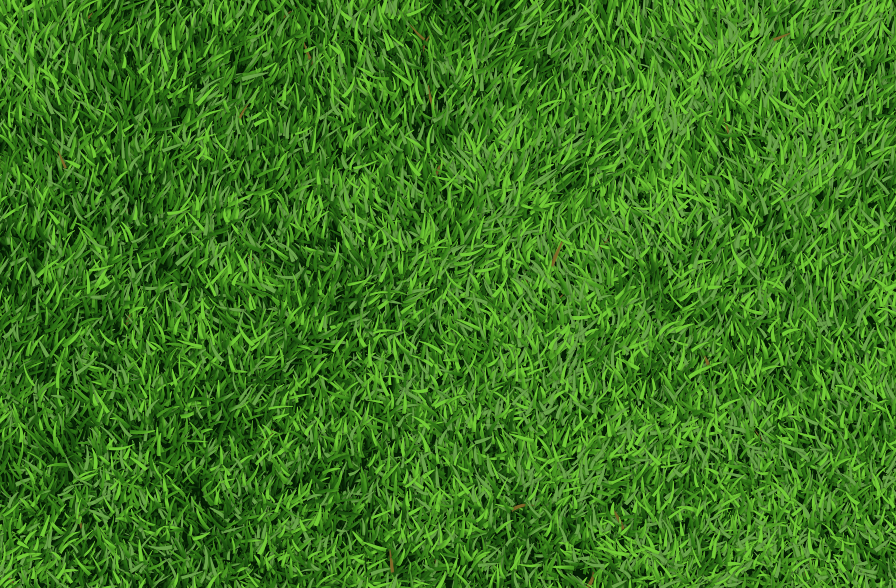
Reproduce this texture procedurally as a Shadertoy shader.

```glsl
#define LAYERS 20
#define CELL 0.033
#define BLADE_LENGTH 0.80
#define BLADE_WIDTH 0.0031
#define SPREAD 1.25
#define BEND 0.22
#define BRIGHTNESS 0.0
#define TONE_VARIETY 0.80
#define DEPTH_CONTRAST 0.40
#define SHADOW 0.13
#define PALE_SHARE 0.27
#define DRY_SHARE 0.0012

const vec3 SOIL   = vec3(0.02, 0.14, 0.015);
const vec3 SHADE  = vec3(0.11, 0.32, 0.06);
const vec3 GREEN  = vec3(0.18, 0.46, 0.08);
const vec3 LEAF   = vec3(0.29, 0.60, 0.13);
const vec3 BRIGHT = vec3(0.45, 0.80, 0.21);
const vec3 PALE   = vec3(0.42, 0.65, 0.29);
const vec3 DRY    = vec3(0.50, 0.42, 0.16);

vec4 hash4(vec2 cell) {
    vec4 h = fract(cell.xyxy * vec4(0.1031, 0.1030, 0.0973, 0.1099));
    h += dot(h, h.wzxy + 33.33);
    return fract((h.xxyz + h.yzzw) * h.zywx);
}

// Broad light and dark patches of the lawn
float lawnPatches(vec2 p) {
    float broad = sin(p.x * 4.1 + 1.7 * sin(p.y * 3.3) + 2.2);
    float tufts = sin(p.x * 17.0 + 2.0 * sin(p.y * 13.0)) * sin(p.y * 19.0 + p.x * 7.0);
    float clumps = sin(p.x * 41.0 + 2.5 * sin(p.y * 29.0)) * sin(p.y * 47.0 - p.x * 19.0);
    return 0.07 * broad + 0.11 * tufts + 0.10 * clumps + 0.09 * (p.x - 0.75);
}

// Neighbouring blades share part of their lean
float tuftLean(vec2 p) {
    return 0.30 * sin(p.x * 11.0 + 3.0 * sin(p.y * 6.0)) + 0.25 * sin(p.y * 23.0 - p.x * 15.0);
}

vec3 grassColor(float tone, float paleness) {
    vec3 c = mix(SOIL, SHADE, smoothstep(0.02, 0.18, tone));
    c = mix(c, GREEN, smoothstep(0.20, 0.42, tone));
    c = mix(c, LEAF, smoothstep(0.45, 0.66, tone));
    c = mix(c, BRIGHT, smoothstep(0.70, 0.92, tone));
    float pale = step(1.0 - PALE_SHARE, paleness) * smoothstep(0.42, 0.60, tone);
    c = mix(c, PALE, pale);
    return mix(c, DRY, step(paleness, DRY_SHARE));
}

void drawBlade(inout vec3 color, vec2 p, vec2 center, vec4 look, vec4 form, float depth, float patches) {
    float upright = clamp(center.y, 0.0, 1.0);
    float halfLength = CELL * BLADE_LENGTH * mix(0.45, 1.0, form.x) * mix(0.8, 1.0, upright);
    float angle = tuftLean(center) + 0.12
                + (form.y + form.z - 1.0) * SPREAD * mix(1.4, 0.85, upright);

    // Blade space: y runs from root to tip
    float c = cos(angle), s = sin(angle);
    vec2 d = p - center;
    vec2 q = vec2(c * d.x - s * d.y, s * d.x + c * d.y);
    q.x -= (form.w * 2.0 - 1.0) * BEND * q.y * q.y / halfLength;

    float along = clamp(0.5 + 0.5 * q.y / halfLength, 0.0, 1.0);
    float width = BLADE_WIDTH * mix(0.6, 1.15, look.w) * (1.0 - 0.75 * along * along);
    float dist = max(abs(q.x) - width, abs(q.y) - halfLength);
    float edge = max(0.55 / iResolution.y, 0.0010);

    // Soft shadow beside the blade, then the blade with its lit side
    color *= 1.0 - SHADOW * (1.0 - smoothstep(0.0, BLADE_WIDTH * 1.3, dist));
    float tone = TONE_VARIETY * look.z + DEPTH_CONTRAST * depth * depth + BRIGHTNESS
               + 0.28 * (along - 0.5) + 0.08 * clamp(q.x / BLADE_WIDTH, -1.0, 1.0) + patches;
    float cover = 1.0 - smoothstep(-edge, edge, dist);
    color = mix(color, grassColor(tone, fract(look.x * 7.0 + look.y * 13.0)), cover);
}

void mainImage(out vec4 fragColor, in vec2 fragCoord) {
    vec2 p = fragCoord / iResolution.y;
    float patches = lawnPatches(p);
    vec3 color = SOIL;

    // Layers of scattered blades, from the ground up
    for (int i = 0; i < LAYERS; i++) {
        float layer = float(i);
        float depth = layer / float(LAYERS - 1);
        vec2 shift = fract(layer * vec2(0.37, 0.71));
        vec2 home = floor(p / CELL + shift);
        for (int y = 1; y >= -1; y--) {
            for (int x = -1; x <= 1; x++) {
                vec2 cell = home + vec2(x, y);
                vec4 look = hash4(cell + 57.0 * layer + 11.0);
                vec4 form = hash4(cell + vec2(131.0, 71.0) * (layer + 3.0));
                vec2 center = (cell + look.xy - shift) * CELL;
                drawBlade(color, p, center, look, form, depth, patches);
            }
        }
    }
    fragColor = vec4(color, 1.0);
}
```
